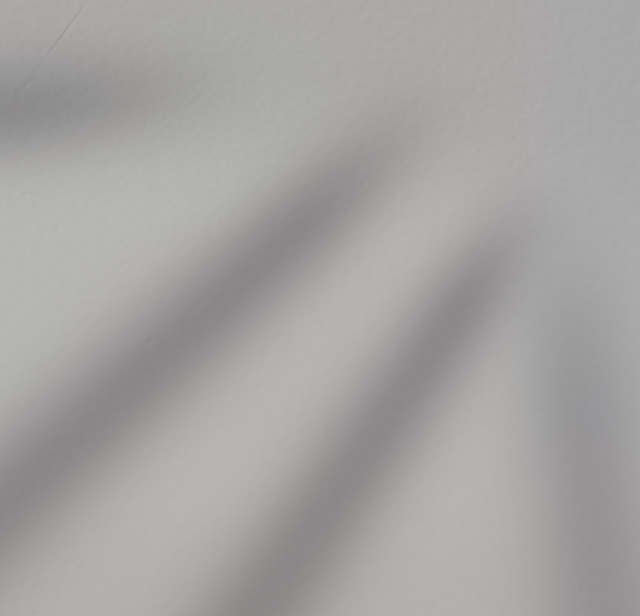
Give the GLSL for this texture, as a Shadertoy shader.

```glsl
const vec3 LIT = vec3(0.715, 0.711, 0.702);
const vec3 SHADE = vec3(0.525, 0.515, 0.520);
const vec3 COOL_TINT = vec3(-0.022, -0.017, 0.002);
const vec3 WARM_TINT = vec3(0.008, -0.003, -0.006);
const float GRAIN_SCALE = 105.0;
const float GRAIN_DEPTH = 0.020;
const float PIT_CELLS = 26.0;
const float PIT_SHARE = 0.16;
const float PIT_DEPTH = 0.028;

float hash(vec2 p) {
    return fract(sin(dot(p, vec2(127.1, 311.7))) * 43758.5453);
}

float noise(vec2 p) {
    vec2 cell = floor(p);
    vec2 f = fract(p);
    f = f * f * (3.0 - 2.0 * f);
    float low = mix(hash(cell), hash(cell + vec2(1.0, 0.0)), f.x);
    float high = mix(hash(cell + vec2(0.0, 1.0)), hash(cell + 1.0), f.x);
    return mix(low, high, f.y);
}

float plaster(vec2 p) {
    return 0.6 * noise(p) + 0.3 * noise(p * 2.1 + 7.3) + 0.4 * noise(p * 0.43 + 3.1);
}

// Soft band along the line from a to b, fading out towards b
float softBand(vec2 p, vec2 a, vec2 b, float startWidth, float endWidth, float fade) {
    vec2 axis = b - a;
    float along = dot(p - a, axis) / dot(axis, axis);
    float across = (axis.x * (p.y - a.y) - axis.y * (p.x - a.x)) / length(axis);
    float width = mix(startWidth, endWidth, clamp(along, 0.0, 1.0));
    return exp(-across * across / (width * width))
        * (1.0 - smoothstep(1.0 - fade, 1.0 + fade, along));
}

// Small embossed dimples, one candidate per cell
float pits(vec2 p) {
    vec2 q = p * PIT_CELLS;
    vec2 home = floor(q);
    float relief = 0.0;
    for (int y = -1; y <= 1; y++) {
        for (int x = -1; x <= 1; x++) {
            vec2 cell = home + vec2(x, y);
            float present = step(1.0 - PIT_SHARE, hash(cell + 19.0));
            vec2 centre = cell + vec2(hash(cell + 3.0), hash(cell + 8.0));
            float radius = mix(0.06, 0.14, hash(cell + 31.0));
            vec2 d = (q - centre) / radius;
            relief += present * dot(d, vec2(0.6, -0.6)) * exp(-dot(d, d));
        }
    }
    return relief;
}

float scratch(vec2 p, vec2 a, vec2 b) {
    vec2 axis = b - a;
    float t = clamp(dot(p - a, axis) / dot(axis, axis), 0.0, 1.0);
    float d = length(p - a - axis * t);
    return exp(-d * d / 0.000005) * noise(p * 40.0);
}

void mainImage(out vec4 fragColor, in vec2 fragCoord) {
    vec2 p = fragCoord / iResolution.y;

    // Shadows fanning out from the upper right
    float light = 1.0;
    light *= 1.0 - 0.82 * softBand(p, vec2(-0.05, 0.815), vec2(0.25, 0.850), 0.085, 0.075, 0.75);
    light *= 1.0 - 0.93 * softBand(p, vec2(-0.03, 0.150), vec2(0.62, 0.755), 0.100, 0.070, 0.23);
    light *= 1.0 - 0.90 * softBand(p, vec2(0.38, -0.050), vec2(0.825, 0.615), 0.095, 0.065, 0.20);
    light *= 1.0 - 0.58 * softBand(p, vec2(0.985, -0.050), vec2(0.920, 0.530), 0.100, 0.090, 0.40);

    // Dimmer wall above the fan and towards the right edge
    float upper = smoothstep(0.66, 0.95, p.y + 0.12 * p.x);
    float right = smoothstep(0.72, 1.04, p.x);
    light *= 1.0 - 0.24 * upper * (1.0 - 0.5 * right);
    light *= 1.0 - 0.13 * right;
    light *= 1.0 - 0.10 * smoothstep(0.25, 0.0, p.y);
    vec3 colour = mix(SHADE, LIT, light);

    // Gentle colour drift across the wall
    float drift = noise(p * 3.2 + 4.0) - 0.5;
    colour += COOL_TINT * 0.5 * right;
    colour += WARM_TINT * (smoothstep(0.45, 0.0, p.y) + 0.6 * drift);
    colour.g += 0.005 * smoothstep(0.40, 0.0, length(p - vec2(0.38, 0.82)));

    // Plaster relief lit from the upper left
    float roughness = mix(0.55, 1.0, smoothstep(0.45, 0.85, p.y));
    vec2 q = p * GRAIN_SCALE;
    float relief = plaster(q) - plaster(q + vec2(-0.5, 0.4));
    colour += GRAIN_DEPTH * roughness * relief;
    float pitted = 0.3 + 0.7 * smoothstep(0.75, 0.20, p.x);
    colour += PIT_DEPTH * pitted * pits(p);

    // Faint scratch in the upper left corner
    vec2 scratchStart = vec2(0.04, 0.86);
    vec2 scratchEnd = vec2(0.135, 0.99);
    colour -= 0.045 * scratch(p, scratchStart, scratchEnd);
    colour += 0.025 * scratch(p - vec2(0.003, -0.002), scratchStart, scratchEnd);

    fragColor = vec4(clamp(colour, 0.0, 1.0), 1.0);
}
```
